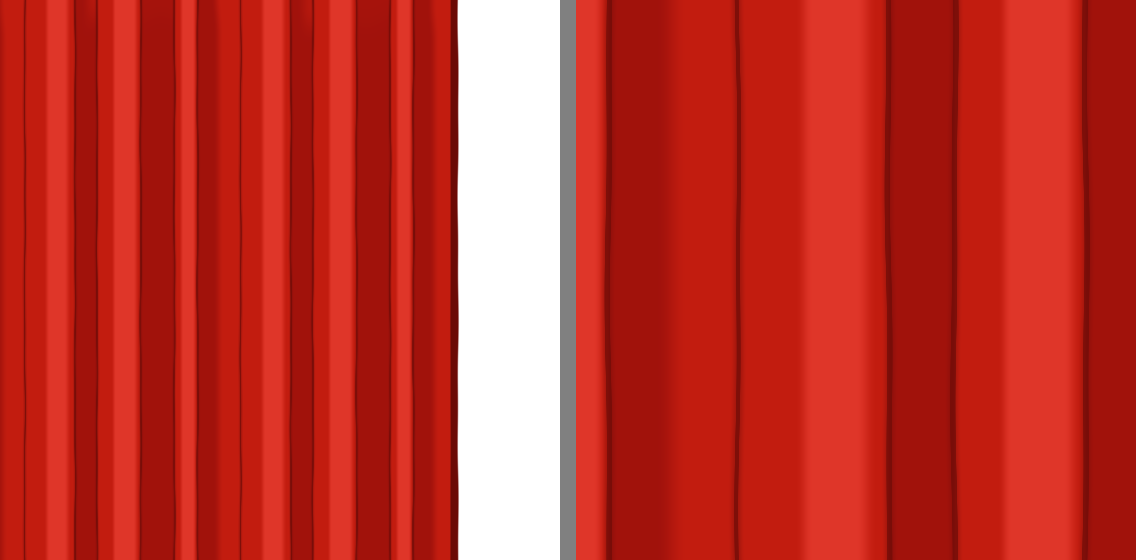
Left: the whole. Right: its middle third, enlarged.
Write a Shadertoy shader that draws this texture.

```glsl
// Red corrugated sheet: two repeats of three unequal vertical ribs, ending in a
// dark cut edge before white. Soft bands of light and shade sit between thin
// seams, which layered sines bend slightly as if drawn by hand.

const float PERIOD = 0.3854;
const vec3 BASE = vec3(0.76, 0.11, 0.06);
const vec3 SHADE = vec3(0.63, 0.07, 0.045);
const vec3 LIGHT = vec3(0.875, 0.21, 0.16);
const vec3 SEAM = vec3(0.43, 0.045, 0.03);

// Soft band from a to b, with a separate blur for each side
float band(float x, float a, float b, float blurA, float blurB) {
    return smoothstep(a - blurA, a + blurA, x) * (1.0 - smoothstep(b - blurB, b + blurB, x));
}

// Slow hand-drawn wander along the height
float wander(float y, float seed) {
    return 0.0006 * sin(y * 17.0 + seed * 2.4) + 0.0004 * sin(y * 41.0 + seed * 5.1);
}

void mainImage(out vec4 fragColor, in vec2 fragCoord) {
    vec2 uv = fragCoord / iResolution.xy;
    float px = 1.0 / iResolution.x;
    float shifted = uv.x - 0.0443;
    float repeatId = floor(shifted / PERIOD);
    float x = shifted - repeatId * PERIOD;

    // Shaded flanks; the narrow one pales toward its right at the top
    float topFade = smoothstep(0.93, 1.0, uv.y + 0.01 * sin(uv.x * 60.0));
    float narrow = band(x, 0.0898, 0.1289, 0.001, 0.001);
    narrow *= 1.0 - 0.6 * topFade * smoothstep(0.1, 0.125, x);
    float wide = band(x, 0.207, 0.267, 0.001, 0.001) * (1.0 - 0.15 * topFade);
    float fading = band(x, 0.3086, 0.346 - 0.004 * topFade, 0.001, 0.009);
    vec3 color = mix(BASE, SHADE, max(narrow, max(wide, fading)));

    // Highlights on the three ridges
    float shine = band(x, 0.0395, 0.0765, 0.005, 0.006)
                + band(x, 0.1589, 0.199, 0.004, 0.005)
                + band(x, 0.2795, 0.3035, 0.004, 0.004);
    color = mix(color, LIGHT, shine);

    // Seams: a thin core with a faint halo, nearest copy across the repeat
    float seams[6] = float[6](0.0, 0.0898, 0.1289, 0.207, 0.267, 0.3086);
    for (int i = 0; i < 6; i++) {
        float offset = shifted - seams[i];
        float copyId = floor(offset / PERIOD + 0.5);
        float seed = float(i) + 6.0 * copyId;
        float d = abs(offset - copyId * PERIOD + wander(uv.y, seed));
        float halfWidth = i == 0 ? 0.0013 : 0.0017;
        float core = 1.0 - smoothstep(halfWidth - 0.5 * px, halfWidth + 0.5 * px, d);
        float halo = 1.0 - smoothstep(0.0, 0.005, d);
        color = mix(color, SEAM, max(0.8 * core, 0.4 * halo));
    }

    // Dark cut edge, then blank background
    float cut = smoothstep(0.8045 - px, 0.8045 + px, uv.x + 0.3 * wander(uv.y, 3.0));
    color = mix(color, vec3(0.42, 0.04, 0.02), cut);
    float outside = smoothstep(-px, px, uv.x - 0.818 - wander(uv.y, 8.0));
    color = mix(color, vec3(1.0), outside);

    fragColor = vec4(color, 1.0);
}
```
